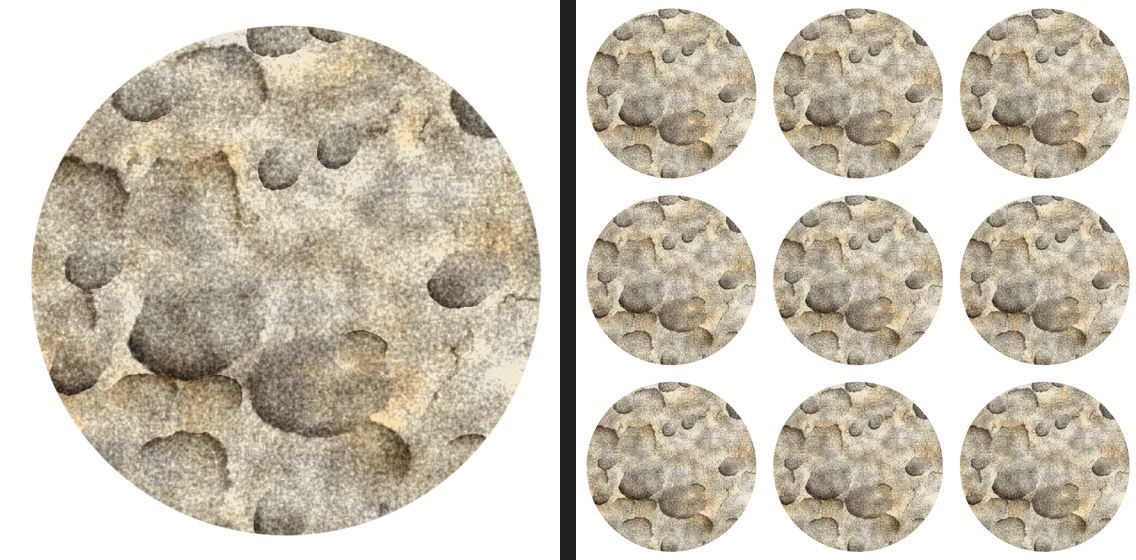
Left, the tile; right, the same tile 3 across and 3 down.
Reproduce this texture procedurally as a WebGL 1 fragment shader.

```glsl
precision highp float;
// A round window onto pale, gritty rock with hollowed pits and dark pebbles, on white.
uniform vec2 u_resolution;

const vec3 WHITE = vec3(1.0);
const vec3 SHADOW = vec3(0.17, 0.14, 0.11);
const vec3 UMBER = vec3(0.43, 0.37, 0.28);
const vec3 TAUPE = vec3(0.58, 0.53, 0.44);
const vec3 STONE = vec3(0.70, 0.66, 0.57);
const vec3 SAND = vec3(0.81, 0.77, 0.68);
const vec3 CREAM = vec3(0.95, 0.92, 0.82);
const vec2 DISC_CENTRE = vec2(0.511, 0.499);
const float DISC_RADIUS = 0.455;

vec2 hash2(vec2 cell, float seed) {
  vec3 p = fract(cell.xyx * vec3(0.1031, 0.1030, 0.0973) + seed * 0.137);
  p += dot(p, p.yzx + 33.33);
  return fract((p.xx + p.yz) * p.zy);
}

float cornerSlope(vec2 corner, vec2 offset, vec2 period, float seed) {
  float angle = 6.2832 * hash2(mod(corner, period), seed).x;
  return dot(vec2(cos(angle), sin(angle)), offset);
}

// Gradient noise that wraps after a whole number of lattice cells.
float gradientNoise(vec2 uv, vec2 period, float seed) {
  vec2 p = uv * period, i = floor(p), f = fract(p);
  vec2 s = f * f * f * (f * (f * 6.0 - 15.0) + 10.0);
  vec2 e = vec2(1.0, 0.0);
  float low = mix(cornerSlope(i, f, period, seed),
                  cornerSlope(i + e.xy, f - e.xy, period, seed), s.x);
  float high = mix(cornerSlope(i + e.yx, f - e.yx, period, seed),
                   cornerSlope(i + e.xx, f - e.xx, period, seed), s.x);
  return 1.4 * mix(low, high, s.y);
}

float fbm(vec2 uv, float frequency, float seed) {
  float sum = 0.0, weight = 0.55;
  for (int k = 0; k < 5; k++) {
    sum += weight * gradientNoise(uv, vec2(frequency), seed + float(k));
    frequency *= 2.0;
    weight *= 0.55;
  }
  return sum;
}

vec2 rotate(vec2 p, float angle) {
  float c = cos(angle), s = sin(angle);
  return vec2(c * p.x + s * p.y, c * p.y - s * p.x);
}

// Scattered ovals, one per cell. Returns tone shift, coverage and darkness of the stone.
vec3 ovals(vec2 uv, float grid, float seed, float keep, float bumpShare, float warp) {
  vec3 result = vec3(0.0);
  vec2 p = uv * grid;
  for (int j = -1; j <= 1; j++) {
    for (int i = -1; i <= 1; i++) {
      vec2 cell = floor(p) + vec2(float(i), float(j));
      vec2 id = mod(cell, grid);
      vec2 jitter = hash2(id, seed), form = hash2(id, seed + 1.7), kind = hash2(id, seed + 3.1);
      float size = mix(0.36, 0.62, form.y);
      vec2 local = (p - cell - 0.5 - 0.6 * (jitter - 0.5)) / size;
      float d = length(rotate(local, 0.6 + 1.3 * (form.x - 0.5)) / vec2(1.12, 0.8)) + warp;
      float inside = (1.0 - smoothstep(0.96, 1.03, d)) * step(kind.x, keep);
      float rise = dot(local, vec2(0.42, 0.9));
      float wall = smoothstep(0.45, 1.0, d) * smoothstep(0.05, 0.8, rise);
      float rim = smoothstep(0.86, 0.99, d) * smoothstep(0.1, 0.6, rise);
      float pit = 0.05 * smoothstep(0.1, 0.8, -rise) - 0.04 - 0.2 * wall - 0.16 * rim;
      float bump = 0.1 * rise - 0.11 - 0.25 * smoothstep(0.6, 1.0, d) * smoothstep(0.0, 0.7, -rise);
      float isBump = step(kind.y, bumpShare);
      result = mix(result, vec3(mix(pit, bump, isBump), 1.0, isBump), inside);
    }
  }
  return result;
}

vec3 blendAt(vec3 below, vec3 above, float tone, float start, float end) {
  return mix(below, above, clamp((tone - start) / (end - start), 0.0, 1.0));
}

vec3 rockColour(float tone) {
  vec3 c = blendAt(SHADOW, UMBER, tone, 0.17, 0.43);
  c = blendAt(c, TAUPE, tone, 0.43, 0.58);
  c = blendAt(c, STONE, tone, 0.58, 0.70);
  c = blendAt(c, SAND, tone, 0.70, 0.81);
  return blendAt(c, CREAM, tone, 0.81, 0.95);
}

vec3 rock(vec2 uv) {
  float broad = fbm(uv, 4.0, 2.0), rough = fbm(uv, 14.0, 11.0);
  float warp = 0.16 * broad + 0.14 * rough;
  vec3 large = ovals(uv, 4.0, 5.0, 0.8, 0.25, warp);
  vec3 small = ovals(uv, 9.0, 23.0, 0.3, 0.65, 1.5 * warp);
  vec3 stones = mix(large, small, small.y);
  float matrix = 1.0 - stones.y;

  // Grit: two fine scales plus sharp pale flecks.
  float grit = 0.15 * gradientNoise(uv, vec2(105.0), 31.0)
             + 0.15 * gradientNoise(uv, vec2(190.0), 37.0);
  float fleck = smoothstep(0.38, 0.62, gradientNoise(uv, vec2(128.0), 41.0) + 0.3 * broad);

  // Broken ledges running up to the right.
  vec2 slant = vec2(uv.x + uv.y, uv.y - uv.x);
  float ledge = abs(gradientNoise(slant, vec2(2.0, 4.0), 47.0) + 0.4 * rough);
  float crack = (1.0 - smoothstep(0.0, 0.07, ledge)) * smoothstep(0.0, 0.3, fbm(uv, 5.0, 53.0));

  float crust = smoothstep(0.02, 0.35, fbm(uv, 6.0, 61.0)) * mix(0.3, 1.0, matrix);
  float tone = 0.745 + 0.18 * broad + 0.28 * rough + stones.x + grit;
  tone += 0.13 * fleck + 0.13 * crust + 0.025 * matrix - 0.32 * crack * matrix;

  // Rusty and cool grey stains.
  float stain = fbm(uv, 5.0, 71.0);
  vec3 colour = rockColour(tone);
  colour *= mix(vec3(1.0), vec3(1.03, 0.96, 0.86), smoothstep(0.08, 0.4, stain));
  float cool = max(smoothstep(0.08, 0.4, -stain), 0.6 * stones.z);
  return mix(colour, vec3(dot(colour, vec3(0.33))) * vec3(1.01, 1.0, 0.98), 0.55 * cool);
}

void main() {
  vec2 uv = gl_FragCoord.xy / u_resolution;
  float edge = 1.0 / min(u_resolution.x, u_resolution.y);
  float disc = 1.0 - smoothstep(-edge, edge, length(uv - DISC_CENTRE) - DISC_RADIUS);
  gl_FragColor = vec4(mix(WHITE, rock(uv), disc), 1.0);
}
```
